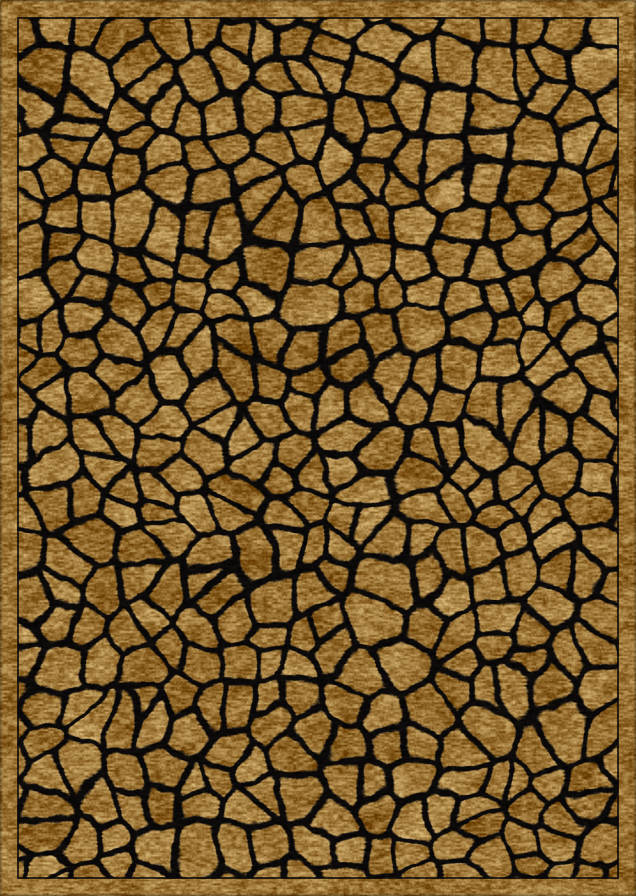
Write a Shadertoy shader that draws this pattern.

```glsl
// Woven rug: golden rounded pebbles on a black ground inside a plain gold border.

const float CELLS = 17.5;      // pebbles across the canvas width
const float BORDER = 0.0275;   // border width
const vec3 BLACK_WOOL = vec3(0.045, 0.038, 0.036);
const vec3 DEEP_GOLD = vec3(0.47, 0.30, 0.06);
const vec3 PALE_GOLD = vec3(0.80, 0.67, 0.42);

float hash(vec2 p) {
    vec3 q = fract(vec3(p.xyx) * 0.1031);
    q += dot(q, q.yzx + 33.33);
    return fract((q.x + q.y) * q.z);
}

vec2 hash2(vec2 p) {
    return vec2(hash(p + 17.0), hash(p + 91.0));
}

float noise(vec2 p) {
    vec2 i = floor(p), f = fract(p);
    f = f * f * (3.0 - 2.0 * f);
    float low = mix(hash(i), hash(i + vec2(1, 0)), f.x);
    float high = mix(hash(i + vec2(0, 1)), hash(i + vec2(1, 1)), f.x);
    return mix(low, high, f.y);
}

vec2 seedPoint(vec2 cell) {
    return cell + 0.5 + 0.88 * (hash2(cell) - 0.5);
}

// x: distance to the cell wall with rounded corners, y: random value of the cell
vec2 pebbles(vec2 p, float roundness) {
    vec2 home = floor(p), nearest = home;
    float best = 1e3;
    for (int y = -2; y <= 2; y++)
    for (int x = -2; x <= 2; x++) {
        vec2 cell = home + vec2(x, y);
        vec2 toSeed = seedPoint(cell) - p;
        float d = dot(toSeed, toSeed);
        if (d < best) { best = d; nearest = cell; }
    }
    vec2 own = seedPoint(nearest) - p;
    float sum = 0.0;
    for (int y = -2; y <= 2; y++)
    for (int x = -2; x <= 2; x++) {
        if (x == 0 && y == 0) continue;
        vec2 other = seedPoint(nearest + vec2(x, y)) - p;
        float wall = dot(0.5 * (own + other), normalize(other - own));
        sum += exp(-wall / roundness);
    }
    return vec2(-log(sum) * roundness, hash(nearest + 5.3));
}

// Short horizontal threads with fine speckle
float weave(vec2 p) {
    return 0.65 * noise(p * vec2(125.0, 330.0)) + 0.35 * noise(p * 360.0 + 40.0);
}

vec3 goldPile(float shade, float mottle, float threads) {
    float tone = 0.43 + 0.28 * (shade - 0.5) + 0.6 * (mottle - 0.5) + 1.1 * (threads - 0.5);
    return mix(DEEP_GOLD, PALE_GOLD, clamp(tone, -0.2, 1.15));
}

void mainImage(out vec4 fragColor, in vec2 fragCoord) {
    vec2 p = fragCoord / iResolution.x;
    vec2 size = iResolution.xy / iResolution.x;
    float pixel = 1.0 / iResolution.x;
    float threads = weave(p);
    float mottle = 0.6 * noise(p * vec2(24.0, 34.0)) + 0.4 * noise(p * vec2(55.0, 80.0) + 9.0);

    // Pebbles on a slightly bent lattice
    vec2 bend = vec2(noise(p * 9.0), noise(p * 9.0 + 30.0)) - 0.5;
    vec2 ripple = vec2(noise(p * 55.0 + 7.0), noise(p * 55.0 + 60.0)) - 0.5;
    vec2 stone = pebbles(p * CELLS + 0.7 * bend + 0.12 * ripple + 20.0, 0.035);
    float inset = mix(0.068, 0.102, fract(stone.y * 7.3));
    float edge = stone.x - inset + 0.04 * (threads - 0.5);
    float soft = max(0.035, 0.8 * pixel * CELLS);
    float cover = smoothstep(-soft, soft, edge);

    vec3 ground = BLACK_WOOL * (0.35 + 1.3 * threads);
    vec3 color = mix(ground, goldPile(stone.y, mottle, threads), cover);

    // Border with a thin dark seam inside and a shaded outer rim
    vec2 toSide = min(p, size - p);
    float rim = min(toSide.x, toSide.y);
    float inField = smoothstep(-0.5 * pixel, 0.5 * pixel, rim - BORDER);
    vec3 border = goldPile(0.4, mottle, threads) * mix(0.7, 1.0, smoothstep(0.0, 0.005, rim));
    color = mix(border, color, inField);
    float seam = 1.0 - smoothstep(0.0008, 0.0008 + pixel, abs(rim - BORDER - 0.0008));
    color = mix(color, ground, 0.8 * seam);

    fragColor = vec4(color, 1.0);
}
```
